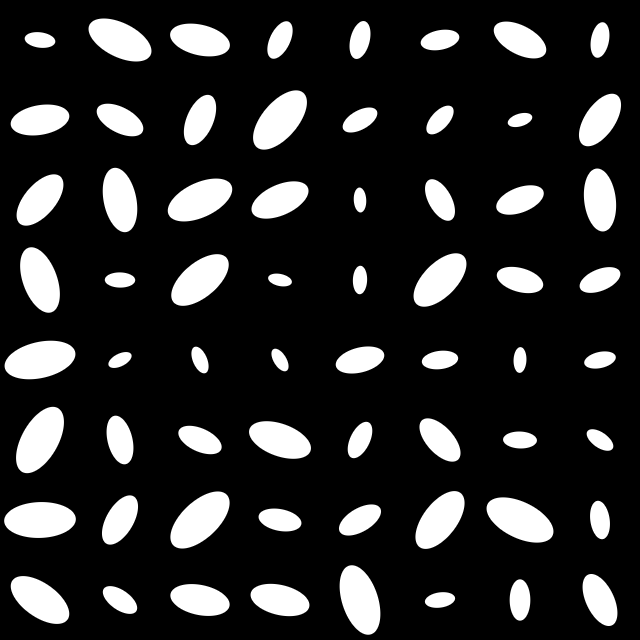
Give the GLSL for this pattern, as a WebGL 1 fragment shader.

```glsl
precision highp float;
// Eight by eight grid of white ellipses on black, each with its own size and tilt.

uniform vec2 u_resolution;

float hash(vec2 cell, float seed) {
  vec3 p = fract(vec3(cell.xyx + seed) * vec3(0.1031, 0.1030, 0.0973));
  p += dot(p, p.yzx + 33.33);
  return fract((p.x + p.y) * p.z);
}

// First-order signed distance to an ellipse with the given semi-axes.
float ellipseDistance(vec2 p, vec2 radii) {
  float k = length(p / radii);
  float slope = length(p / (radii * radii));
  return k * (k - 1.0) / max(slope, 0.0001);
}

void main() {
  // Cell coordinates: one unit per repeat.
  vec2 grid = gl_FragCoord.xy / u_resolution * 8.0;
  float pixel = 8.0 / min(u_resolution.x, u_resolution.y);
  vec2 cell = floor(grid);
  vec2 p = fract(grid) - 0.5;

  // Random tilt over a half turn, random length, fixed two-to-one shape.
  float angle = 3.14159 * hash(cell, 17.3);
  float c = cos(angle);
  float s = sin(angle);
  p = vec2(c * p.x + s * p.y, c * p.y - s * p.x);
  float halfLength = mix(0.15, 0.46, hash(cell, 71.9));

  float d = ellipseDistance(p, halfLength * vec2(1.0, 0.5));
  float ink = clamp(0.5 - d / pixel, 0.0, 1.0);
  gl_FragColor = vec4(vec3(ink), 1.0);
}
```
